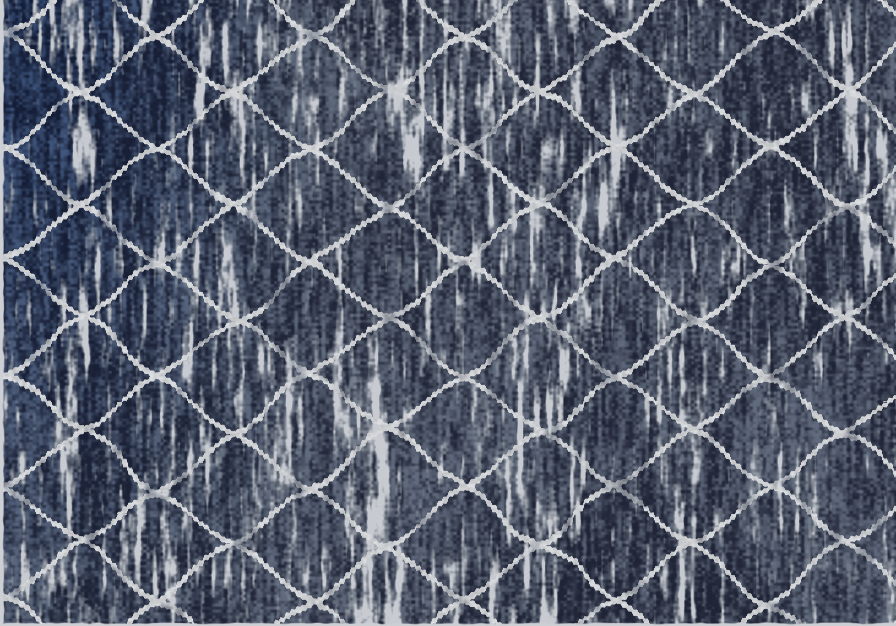
Reproduce this pattern procedurally as a WebGL 2 fragment shader.

```glsl
#version 300 es
precision highp float;

uniform vec2 u_resolution;
out vec4 fragColor;

float hash(vec2 p) {
    vec3 q = fract(vec3(p.xyx) * 0.1031);
    q += dot(q, q.yzx + 33.33);
    return fract((q.x + q.y) * q.z);
}

float noise(vec2 p) {
    vec2 i = floor(p), f = fract(p);
    f = f * f * (3.0 - 2.0 * f);
    return mix(mix(hash(i), hash(i + vec2(1, 0)), f.x),
               mix(hash(i + vec2(0, 1)), hash(i + vec2(1, 1)), f.x), f.y);
}

// Soft vertical band centred at x = c
float band(float x, float c, float w) {
    float d = (x - c) / w;
    return exp(-d * d);
}

// Smoothed staircase, giving woven steps
float knotStep(float x, float count) {
    float k = x * count;
    return (floor(k) + smoothstep(0.25, 0.75, fract(k))) / count;
}

// Hand-drawn trellis: vertical distance to the nearest diagonal
float trellis(vec2 p) {
    vec2 wobble = vec2(noise(p * 14.0), noise(p * 14.0 + 37.0)) - 0.5;
    vec2 s = vec2(knotStep(p.x, 165.0), p.y) + wobble * 0.012;
    s.y += (noise(vec2(p.x * 165.0, floor(p.y * 8.0))) - 0.5) * 0.003;
    vec2 q = (s - vec2(0.4336, 0.470)) / vec2(0.1706, 0.1263);
    q.x -= 0.03 * sin(12.566 * q.x);
    vec2 d = abs(fract(vec2(q.x + q.y, q.x - q.y) + 0.5) - 0.5);
    return min(d.x, d.y) * 0.1263;
}

void main() {
    vec2 p = gl_FragCoord.xy / u_resolution.x;
    float height = u_resolution.y / u_resolution.x;
    float pixel = 1.0 / u_resolution.x;
    float up = p.y / height;

    // Pile: vertical fibres, fine grain and broad shading
    float fibre = noise(vec2(p.x * 230.0, p.y * 28.0));
    float grain = noise(p * vec2(260.0, 300.0) + 11.0);
    float shade = noise(p * vec2(9.0, 5.0) + 5.0);
    float tone = smoothstep(0.2, 0.85, 0.4 * fibre + 0.38 * grain + 0.22 * shade);
    vec3 color = mix(vec3(0.12, 0.14, 0.21), vec3(0.38, 0.42, 0.49), tone);

    // Deeper blue towards the upper left
    float blue = smoothstep(0.4, 0.0, p.x) * smoothstep(-0.3, 1.0, up);
    color = mix(color, color * vec3(0.62, 0.78, 1.0), blue);

    // Worn streaks, denser in a few vertical bands
    float wear = noise(vec2(p.x * 22.0, p.y * 4.0) + 3.0) - 0.5;
    wear += 0.75 * band(p.x, 0.42, 0.016) * smoothstep(0.75, 0.35, up);
    wear += 0.55 * band(p.x, 0.155, 0.025) * smoothstep(0.4, 0.9, up);
    wear += 0.50 * band(p.x, 0.685, 0.014) * smoothstep(0.3, 0.6, up);
    wear += 0.40 * band(p.x, 0.63, 0.025) * smoothstep(0.6, 0.3, up);
    wear += 0.35 * band(p.x, 0.92, 0.025) * smoothstep(0.3, 0.7, up);
    float thread = noise(vec2(p.x * 155.0, p.y * 17.0) + 71.0);
    float hair = noise(vec2(p.x * 290.0, p.y * 60.0) + 29.0);
    float streak = 0.68 * thread + 0.32 * hair + 0.28 * wear + 0.12 * (grain - 0.5);
    color = mix(color, vec3(0.52, 0.55, 0.59), 0.7 * smoothstep(0.53, 0.73, streak));
    color = mix(color, vec3(0.82, 0.83, 0.85), 0.9 * smoothstep(0.67, 0.86, streak));

    // Pale knotted trellis with uneven yarn
    float yarn = noise(p * vec2(165.0, 120.0) + 53.0);
    float halfWidth = 0.0022 + 0.0022 * yarn;
    float d = trellis(p);
    float line = 1.0 - smoothstep(halfWidth - pixel * 0.7, halfWidth + pixel * 0.7, d);
    float fade = 0.55 + 0.45 * smoothstep(0.1, 0.45, noise(p * vec2(60.0, 50.0) + 19.0));
    vec3 ivory = vec3(0.87, 0.88, 0.89) * (0.85 + 0.15 * grain);
    color = mix(color, ivory, line * fade);

    // Ragged pale edges on the left and bottom
    float edge = min(p.x, p.y + 0.001) - 0.002 * noise(p * 110.0);
    color = mix(vec3(0.80, 0.81, 0.83), color, smoothstep(0.003 - pixel, 0.003 + pixel, edge));

    fragColor = vec4(color, 1.0);
}
```
